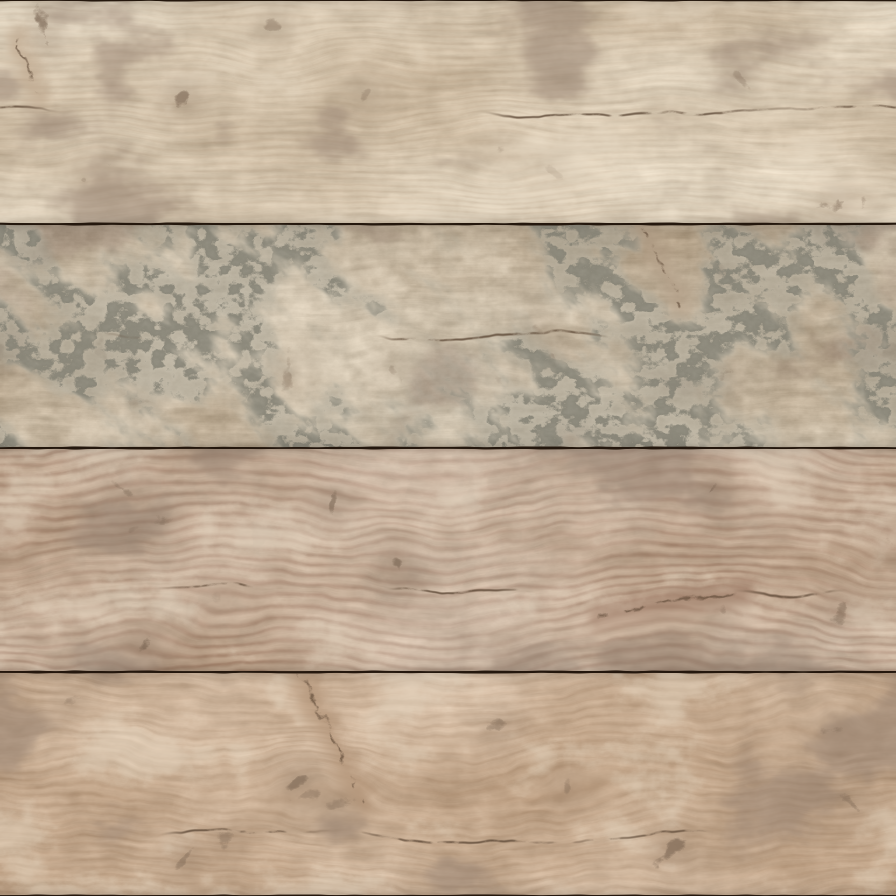
Give the GLSL for this texture, as a WebGL 1 fragment shader.

```glsl
precision highp float;
// Four stacked weathered pine boards with wavy grain, cracks, knots and grey lichen.
uniform vec2 u_resolution;

const float BOARDS = 4.0;
const vec3 GAP_COLOR = vec3(0.14, 0.09, 0.05);
const vec3 CRACK_COLOR = vec3(0.36, 0.28, 0.21);
const vec3 KNOT_COLOR = vec3(0.46, 0.38, 0.31);
const vec3 LICHEN_COLOR = vec3(0.50, 0.49, 0.44);
const vec3 HAZE_COLOR = vec3(0.71, 0.69, 0.63);
const vec3 PALE_COLOR = vec3(0.86, 0.81, 0.73);
const vec3 STAIN_COLOR = vec3(0.60, 0.52, 0.46);

struct Board {
  vec3 base;
  vec3 grain;
  float rings;
  float ringStrength;
  float bend;
  float lichen;
  float crackHeight;
  vec4 scar; // start and end, in board heights
};

float hash(vec2 p) {
  return fract(sin(dot(p, vec2(127.1, 311.7))) * 43758.5453);
}

// Value noise that wraps across x after a whole number of cells.
float noise(vec2 p, float period) {
  vec2 i = floor(p);
  vec2 f = fract(p);
  f = f * f * (3.0 - 2.0 * f);
  float x0 = mod(i.x, period);
  float x1 = mod(i.x + 1.0, period);
  float low = mix(hash(vec2(x0, i.y)), hash(vec2(x1, i.y)), f.x);
  float high = mix(hash(vec2(x0, i.y + 1.0)), hash(vec2(x1, i.y + 1.0)), f.x);
  return mix(low, high, f.y);
}

// Layered noise over a board; freq.x must be whole so that it wraps.
float fbm(vec2 p, vec2 freq, float seed) {
  vec2 q = p * freq + vec2(0.0, seed);
  float period = BOARDS * freq.x;
  float sum = 0.0;
  float amp = 0.516;
  for (int i = 0; i < 5; i++) {
    sum += amp * noise(q, period);
    q = q * 2.0 + vec2(0.0, 7.3);
    period *= 2.0;
    amp *= 0.5;
  }
  return sum;
}

float segmentDistance(vec2 p, vec2 a, vec2 b) {
  vec2 ab = b - a;
  return length(p - a - ab * clamp(dot(p - a, ab) / dot(ab, ab), 0.0, 1.0));
}

// x: darkness of small knots, y: how far they push the grain aside.
vec2 knots(vec2 p, float seed, float rough) {
  vec2 result = vec2(0.0);
  for (int i = 0; i < 11; i++) {
    vec2 key = vec2(float(i) + 1.0, seed);
    vec2 d = p - vec2(BOARDS * hash(key), 0.1 + 0.8 * hash(key + 3.7));
    d.x = mod(d.x + 2.0, BOARDS) - 2.0;
    result.y += d.y * exp(-28.0 * dot(d, d)) * hash(key + 5.1);
    float turn = 2.6 * hash(key + 8.3);
    vec2 r = vec2(d.x * cos(turn) + d.y * sin(turn), d.y * cos(turn) - d.x * sin(turn));
    vec2 size = vec2(0.03 + 0.05 * hash(key + 1.9), 0.012 + 0.018 * hash(key + 6.2));
    float spot = smoothstep(1.2, 0.1, length(r / size) + 4.0 * (rough - 0.5));
    float halo = 0.22 * exp(-dot(d, d) * 90.0);
    result.x = max(result.x, max(halo, spot * 0.7) * (0.2 + 0.8 * hash(key + 9.4)));
  }
  return result;
}

Board pickBoard(float row) {
  if (row < 0.5) return Board(vec3(0.795, 0.695, 0.595), vec3(0.69, 0.57, 0.46),
    25.0, 0.22, 0.34, 0.0, 0.27, vec4(1.34, 1.0, 1.62, 0.42));
  if (row < 1.5) return Board(vec3(0.775, 0.685, 0.60), vec3(0.63, 0.50, 0.42),
    20.0, 0.42, 0.30, 0.05, 0.36, vec4(2.68, 0.26, 3.32, 0.36));
  if (row < 2.5) return Board(vec3(0.785, 0.73, 0.645), vec3(0.70, 0.62, 0.53),
    22.0, 0.04, 0.15, 1.0, 0.50, vec4(2.87, 0.98, 3.04, 0.64));
  return Board(vec3(0.845, 0.785, 0.695), vec3(0.74, 0.65, 0.55),
    31.0, 0.19, 0.12, 0.0, 0.50, vec4(0.08, 0.82, 0.18, 0.58));
}

vec3 shadeWood(Board b, vec2 p, float seed, float rough) {
  vec2 knot = knots(p, seed, rough);
  float y = p.y + b.bend * (fbm(p, vec2(1.0, 0.8), seed) - 0.5) - 0.6 * knot.y;
  float phase = b.rings * y + 1.6 * noise(vec2(p.x, y * 5.0 + seed), BOARDS);
  float ring = pow(0.5 + 0.5 * sin(6.2832 * phase), 2.0);
  ring *= 0.2 + 1.6 * fbm(vec2(p.x, y), vec2(2.0, 6.0), seed + 20.0);
  float fibre = fbm(vec2(p.x, y), vec2(5.0, 45.0), seed + 40.0) - 0.5;
  float blotch = fbm(p, vec2(2.0, 3.0), seed + 60.0);
  float stain = fbm(p, vec2(1.0, 2.0), seed + 120.0);
  vec3 color = mix(b.base, b.grain, b.ringStrength * ring);
  color += 0.12 * fibre + 0.18 * (blotch - 0.5) + 0.10 * (rough - 0.5);
  color += vec3(0.20, 0.24, 0.27) * (stain - 0.5);
  color = mix(color, PALE_COLOR, 0.4 * smoothstep(0.58, 0.78, blotch + 0.3 * (rough - 0.5)));
  color = mix(color, STAIN_COLOR, 0.45 * smoothstep(0.42, 0.26, blotch));
  return mix(color, KNOT_COLOR, knot.x);
}

vec3 addWear(vec3 color, Board b, vec2 p, float seed, float rough, float pixel) {
  // Lichen: broad haze, then crumbly speckled crust along slanting drifts.
  vec2 slanted = vec2(p.x, p.y + 0.5 * p.x);
  float patches = fbm(slanted, vec2(3.0, 4.0), seed + 80.0);
  float grit = fbm(p, vec2(20.0, 24.0), seed + 90.0);
  float crust = smoothstep(0.46, 0.62, patches) * smoothstep(0.42, 0.58, grit);
  color = mix(color, HAZE_COLOR, b.lichen * 0.6 * smoothstep(0.38, 0.60, patches));
  color = mix(color, LICHEN_COLOR, b.lichen * 0.85 * crust);
  color += b.lichen * 0.12 * (grit - 0.5);
  // A broken crack along the board and one slanting scar.
  float wander = 0.12 * (fbm(p, vec2(2.0, 1.0), seed + 100.0) - 0.5);
  float crackGap = abs(p.y - b.crackHeight - wander);
  float broken = smoothstep(0.48, 0.80, noise(vec2(p.x * 2.0, seed), 8.0));
  broken *= smoothstep(0.30, 0.60, rough);
  float crack = broken * (1.0 - smoothstep(0.0, 0.005 + pixel, crackGap));
  float scarGap = segmentDistance(p + 0.06 * (rough - 0.5), b.scar.xy, b.scar.zw);
  float scar = 1.0 - smoothstep(0.0, 0.007 + pixel, scarGap);
  scar *= smoothstep(0.35, 0.60, grit);
  color = mix(color, b.grain, 0.6 * (1.0 - smoothstep(0.0, 0.10, scarGap)));
  return mix(color, CRACK_COLOR, max(0.8 * crack, 0.65 * scar));
}

void main() {
  vec2 uv = gl_FragCoord.xy / u_resolution;
  float row = floor(uv.y * BOARDS);
  vec2 p = vec2(uv.x * BOARDS, fract(uv.y * BOARDS));
  float pixel = BOARDS / u_resolution.y;
  float seed = row * 17.0 + 2.0;
  Board board = pickBoard(row);
  float rough = fbm(p, vec2(12.0, 14.0), seed);
  vec3 color = shadeWood(board, p, seed, rough);
  color = addWear(color, board, p, seed, rough, pixel);
  // Dark, slightly chipped gaps between boards.
  float edge = 0.5 - abs(p.y - 0.5);
  float gapWidth = 0.005 + 0.004 * (noise(vec2(p.x * 12.0, seed), 48.0) - 0.5);
  color *= 1.0 - 0.14 * exp(-edge * 45.0);
  color = mix(GAP_COLOR, color, smoothstep(gapWidth - 0.5 * pixel, gapWidth + 0.5 * pixel, edge));
  gl_FragColor = vec4(color, 1.0);
}
```
